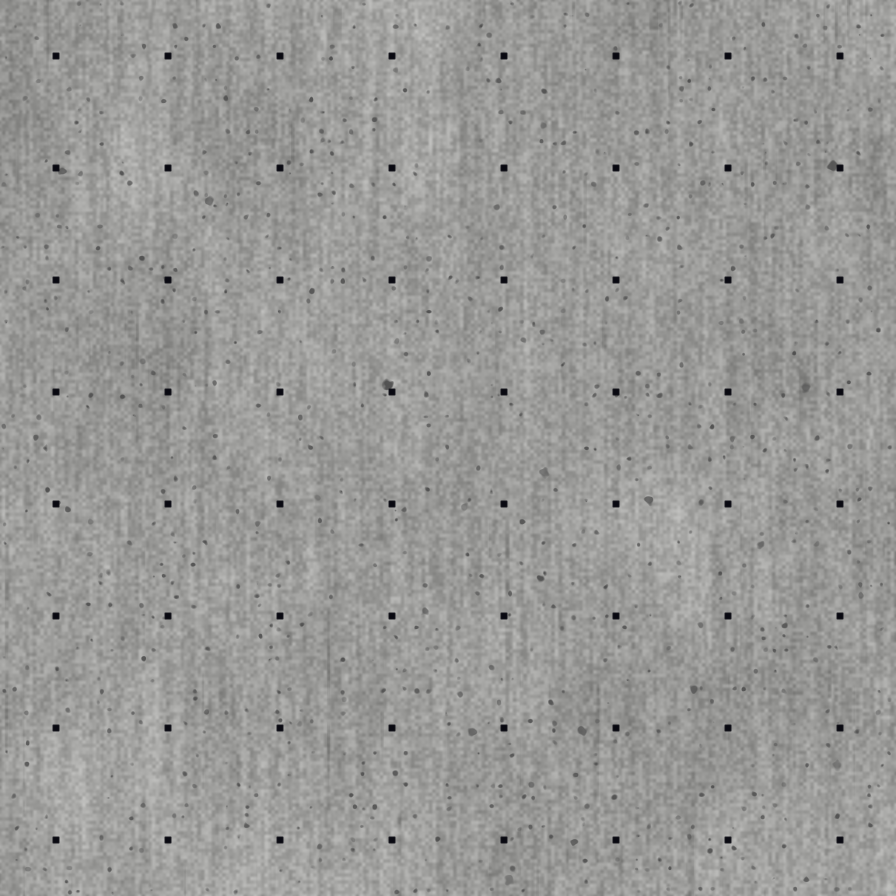
Give the GLSL for this texture, as a three.js fragment shader.

```glsl
varying vec2 vUv;

const float REPEATS = 8.0;
const float HOLE_HALF_SIZE = 0.0038;
const float EDGE_SOFTNESS = 0.0013;

const vec3 CONCRETE = vec3(0.612, 0.612, 0.604);
const vec3 PIT_COLOR = vec3(0.29, 0.29, 0.29);
const vec3 HOLE_COLOR = vec3(0.035, 0.035, 0.065);

float hash(vec2 p, float seed) {
  vec3 q = fract(vec3(p.xyx + seed * 17.13) * vec3(0.1031, 0.1030, 0.0973));
  q += dot(q, q.yzx + 33.33);
  return fract((q.x + q.y) * q.z);
}

// Smooth value noise centred on zero
float noise(vec2 p, float seed) {
  vec2 cell = floor(p);
  vec2 f = fract(p);
  f = f * f * (3.0 - 2.0 * f);
  float low = mix(hash(cell, seed), hash(cell + vec2(1.0, 0.0), seed), f.x);
  float high = mix(hash(cell + vec2(0.0, 1.0), seed), hash(cell + 1.0, seed), f.x);
  return mix(low, high, f.y) - 0.5;
}

float fbm(vec2 p, float seed) {
  float sum = 0.0;
  float amplitude = 0.5;
  for (int i = 0; i < 4; i++) {
    sum += amplitude * noise(p, seed + float(i));
    p = p * 2.03 + 5.7;
    amplitude *= 0.55;
  }
  return sum;
}

// Vertical board marks, fine and broad
float streaks(vec2 uv) {
  float fine = noise(uv * vec2(235.0, 14.0), 11.0);
  float broad = noise(uv * vec2(75.0, 5.0), 12.0);
  float groove = smoothstep(0.26, 0.46, noise(uv * vec2(150.0, 5.0), 13.0));
  float broken = smoothstep(-0.2, 0.3, noise(uv * vec2(40.0, 70.0), 14.0));
  return 0.075 * fine + 0.035 * broad - 0.06 * groove * broken;
}

// Sparse irregular pits, one at most in each grid cell
float pits(vec2 uv, float density, float chance, float radius, float seed) {
  vec2 p = uv * density;
  vec2 cell = floor(p);
  vec2 center = 0.3 + 0.4 * vec2(hash(cell, seed), hash(cell, seed + 1.0));
  float present = step(hash(cell, seed + 2.0), chance);
  float size = radius * mix(0.55, 1.0, hash(cell, seed + 3.0));
  float wobble = 0.003 * noise(uv * 230.0, seed + 4.0);
  float d = length(fract(p) - center) / density + wobble - size;
  float depth = mix(0.35, 0.9, hash(cell, seed + 5.0));
  return present * depth * (1.0 - smoothstep(-EDGE_SOFTNESS, EDGE_SOFTNESS, d));
}

// Small rounded square at the middle of every repeat
float holes(vec2 uv) {
  vec2 local = (fract(uv * REPEATS) - 0.5) / REPEATS;
  float corner = 0.0014;
  vec2 q = abs(local) - HOLE_HALF_SIZE + corner;
  float d = length(max(q, 0.0)) + min(max(q.x, q.y), 0.0) - corner;
  return 1.0 - smoothstep(-EDGE_SOFTNESS, EDGE_SOFTNESS, d);
}

void main() {
  // Mottled concrete with grain
  float tone = 0.13 * fbm(vUv * vec2(7.0, 5.0), 1.0);
  tone += 0.125 * noise(vUv * 256.0, 21.0);
  tone += 0.055 * noise(vUv * vec2(150.0, 115.0), 22.0);
  tone += streaks(vUv);
  vec3 color = CONCRETE + tone;

  // Pores and larger pits
  float wear = pits(vUv, 85.0, 0.13, 0.0024, 31.0);
  wear = max(wear, pits(vUv, 24.0, 0.04, 0.0055, 41.0));
  color = mix(color, PIT_COLOR, wear);

  // Regular holes
  color = mix(color, HOLE_COLOR, holes(vUv));
  gl_FragColor = vec4(color, 1.0);
}
```
